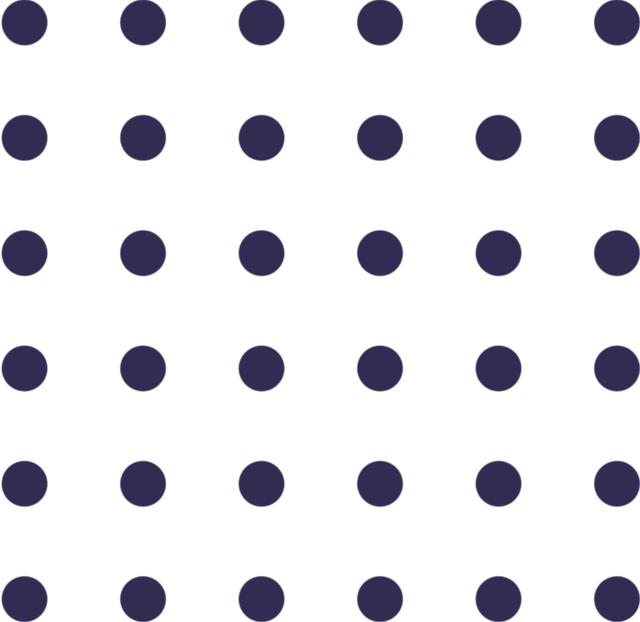
Write a Shadertoy shader that draws this pattern.

```glsl
// Six by six grid of round indigo dots on a white ground.

// Lengths are fractions of the canvas height.
const vec2 DOT_COUNT = vec2(6.0, 6.0);
const vec2 FIRST_CENTER = vec2(0.0395, 0.0368);
const vec2 PITCH = vec2(0.1905, 0.1854);
const float DOT_RADIUS = 0.0367;
const float EDGE_SOFTNESS = 0.0036;
const vec3 DOT_COLOR = vec3(0.195, 0.174, 0.326);
const vec3 GROUND_COLOR = vec3(1.0);

// Signed distance to the nearest dot of the finite grid.
float dotGridDistance(vec2 point) {
    vec2 cell = round((point - FIRST_CENTER) / PITCH);
    cell = clamp(cell, vec2(0.0), DOT_COUNT - 1.0);
    return length(point - FIRST_CENTER - cell * PITCH) - DOT_RADIUS;
}

void mainImage(out vec4 fragColor, in vec2 fragCoord) {
    // Scale each axis so the grid keeps its proportions.
    vec2 point = fragCoord / iResolution.y;

    // Soft edge, never thinner than one pixel.
    float halfEdge = 0.5 * max(EDGE_SOFTNESS, 1.0 / iResolution.y);
    float coverage = 1.0 - smoothstep(-halfEdge, halfEdge, dotGridDistance(point));

    fragColor = vec4(mix(GROUND_COLOR, DOT_COLOR, coverage), 1.0);
}
```
